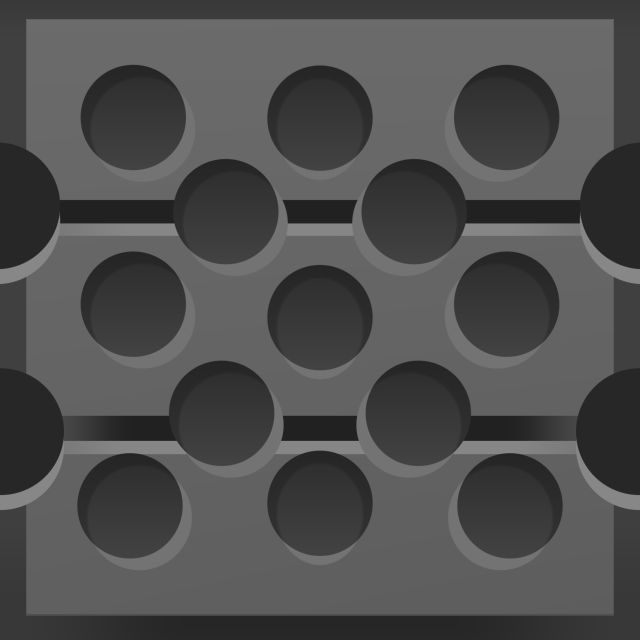
This pattern is drawn by a WebGL 2 fragment shader. Its source:

```glsl
#version 300 es
precision highp float;

uniform vec2 u_resolution;
out vec4 outColor;

// Layout, in canvas units
const int ROWS = 5;
const float ROW_Y[5] = float[5](0.8164, 0.6693, 0.5247, 0.3542, 0.2096);
const float ROW_SPACING[5] = float[5](0.2917, 0.2943, 0.2917, 0.3073, 0.2969);
const float CENTRE_DROP[5] = float[5](0.001, 0.0, 0.021, 0.0, -0.004);
const vec2 PANEL_MIN = vec2(0.0410, 0.0378);
const vec2 PANEL_MAX = vec2(0.9590, 0.9700);
const float HOLE_RADIUS = 0.0823;
const vec2 LIP_SHIFT = vec2(0.0145, -0.0182);
const vec2 CENTRE_LIP_SCALE = vec2(0.83, 0.97);
const float NOTCH_RADIUS = 0.0990;
const float NOTCH_LIP_DROP = 0.0234;

// Grey levels
const float PANEL_TOP = 0.420;
const float PANEL_BOTTOM = 0.368;
const float FRAME = 0.250;
const float FRAME_SHADOW = 0.150;
const float SLOT_DARK = 0.130;
const float SLOT_LIGHT = 0.525;
const float LIP = 0.450;
const float NOTCH_DARK = 0.152;
const float NOTCH_LIP = 0.530;
const vec2 WALL_RANGE = vec2(0.205, 0.145);
const vec2 FLOOR_RANGE = vec2(0.262, 0.172);

float pixel;

// Antialiased coverage of a signed distance
float cover(float d) {
    return 1.0 - smoothstep(-0.75 * pixel, 0.75 * pixel, d);
}

float boxDistance(vec2 p, vec2 lo, vec2 hi) {
    vec2 d = abs(p - 0.5 * (lo + hi)) - 0.5 * (hi - lo);
    return length(max(d, 0.0)) + min(max(d.x, d.y), 0.0);
}

float ellipseDistance(vec2 p, vec2 radii) {
    return (length(p / radii) - 1.0) * min(radii.x, radii.y);
}

// Frame with a shadow along the foot, and the panel on top
float base(vec2 p) {
    float shade = FRAME - 0.025 * smoothstep(0.94, 1.0, p.y);
    shade -= 0.03 * smoothstep(0.22, 0.05, p.y);
    float middle = smoothstep(0.02, 0.30, min(p.x, 1.0 - p.x));
    float foot = 1.0 - smoothstep(PANEL_MIN.y, PANEL_MIN.y + 0.01, p.y);
    shade = mix(shade, FRAME_SHADOW + 0.3 * max(0.02 - p.y, 0.0), middle * foot);
    float face = mix(PANEL_BOTTOM, PANEL_TOP, p.y) + 0.012 * (0.5 - p.x) * (1.0 - p.y);
    float edge = PANEL_MIN.y + 0.0025 - p.y;
    face = mix(face, 0.31, cover(edge < 0.0 ? -edge : edge - 0.003));
    return mix(shade, face, cover(boxDistance(p, PANEL_MIN, PANEL_MAX)));
}

// Horizontal slot: dark gap above a lit ledge
void slot(inout float shade, vec2 p, vec3 levels, float endFade) {
    float side = min(p.x, 1.0 - p.x);
    float ends = smoothstep(0.08, 0.21, side);
    float gap = mix(SLOT_DARK + endFade, SLOT_DARK, ends);
    float ledge = mix(SLOT_LIGHT - 0.05, SLOT_LIGHT, ends);
    shade = mix(shade, ledge, cover(boxDistance(p, vec2(PANEL_MIN.x, levels.x), vec2(PANEL_MAX.x, levels.y))));
    shade = mix(shade, gap, cover(boxDistance(p, vec2(PANEL_MIN.x, levels.y), vec2(PANEL_MAX.x, levels.z))));
}

// Deep hole; side is -1, 0 or 1 and steers the visible lip inward
void hole(inout float shade, vec2 p, float side) {
    vec2 radii = HOLE_RADIUS * (side == 0.0 ? CENTRE_LIP_SCALE : vec2(1.0));
    vec2 shift = side == 0.0 ? vec2(0.0, -0.0165) : LIP_SHIFT * vec2(-side, 1.0);
    float inner = ellipseDistance(p - shift, radii);
    float height = clamp(0.5 + 0.5 * p.y / HOLE_RADIUS, 0.0, 1.0);
    float wall = mix(WALL_RANGE.x, WALL_RANGE.y, height);
    float depth = mix(FLOOR_RANGE.x, FLOOR_RANGE.y, height);
    float inside = mix(wall, depth, 1.0 - smoothstep(-0.004, 0.002, inner));
    shade = mix(shade, LIP, cover(inner));
    shade = mix(shade, inside, cover(length(p) - HOLE_RADIUS));
}

// Flat dark disc cut by the canvas edge
void notch(inout float shade, vec2 p) {
    shade = mix(shade, NOTCH_LIP, cover(length(p + vec2(0.0, NOTCH_LIP_DROP)) - NOTCH_RADIUS));
    shade = mix(shade, NOTCH_DARK, cover(length(p) - NOTCH_RADIUS));
}

void main() {
    vec2 p = gl_FragCoord.xy / u_resolution;
    pixel = 1.0 / min(u_resolution.x, u_resolution.y);

    float shade = base(p);
    slot(shade, p, vec3(0.6315, 0.6510, 0.6875), 0.0);
    slot(shade, p, vec3(0.2904, 0.3112, 0.3503), 0.16);

    // Staggered rows of three and two holes
    for (int row = 0; row < ROWS; row++) {
        int count = 3 - row % 2;
        for (int i = 0; i < count; i++) {
            float step = float(i) - 0.5 * float(count - 1);
            float drop = step == 0.0 ? CENTRE_DROP[row] : 0.0;
            vec2 centre = vec2(0.5 + step * ROW_SPACING[row], ROW_Y[row] - drop);
            hole(shade, p - centre, sign(step));
        }
    }

    // Mirrored pairs of edge notches
    vec2 mirrored = vec2(min(p.x, 1.0 - p.x), p.y);
    notch(shade, mirrored - vec2(-0.005, 0.6784));
    notch(shade, mirrored - vec2(0.001, 0.3255));

    outColor = vec4(vec3(shade), 1.0);
}
```
